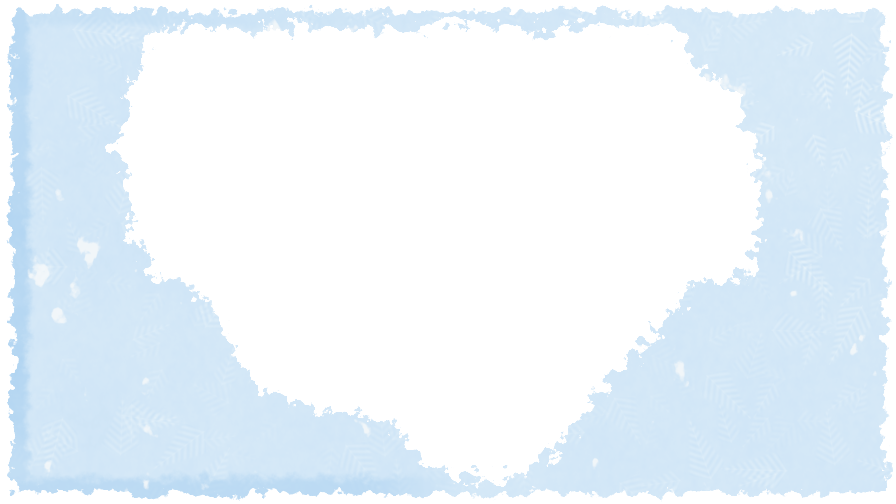
Write a WebGL 2 fragment shader that draws this background.

```glsl
#version 300 es
precision highp float;
// A window of pale blue frost with ragged rims around a clear white opening.
uniform vec2 u_resolution;
out vec4 outColor;

const vec3 WHITE = vec3(1.0);
const vec3 ICE = vec3(0.825, 0.905, 0.968);
const vec3 PALE_ICE = vec3(0.91, 0.955, 0.98);
const vec3 DEEP_ICE = vec3(0.69, 0.83, 0.945);

// Corners of the clear opening, in units of the canvas height
const int CORNERS = 23;
const vec2 OPENING[CORNERS] = vec2[](
  vec2(0.308, 0.946), vec2(0.25, 0.833), vec2(0.236, 0.688), vec2(0.259, 0.549),
  vec2(0.296, 0.463), vec2(0.421, 0.403), vec2(0.47, 0.31), vec2(0.514, 0.22),
  vec2(0.625, 0.19), vec2(0.775, 0.162), vec2(0.845, 0.069), vec2(0.926, 0.051),
  vec2(1.042, 0.069), vec2(1.13, 0.132), vec2(1.204, 0.241), vec2(1.292, 0.336),
  vec2(1.366, 0.421), vec2(1.486, 0.472), vec2(1.516, 0.549), vec2(1.493, 0.722),
  vec2(1.458, 0.815), vec2(1.384, 0.88), vec2(1.331, 0.946));

float hash(vec2 p) {
  vec3 q = fract(vec3(p.xyx) * 0.1031);
  q += dot(q, q.yzx + 33.33);
  return fract((q.x + q.y) * q.z);
}

float noise(vec2 p) {
  vec2 i = floor(p), f = fract(p);
  f = f * f * (3.0 - 2.0 * f);
  return mix(mix(hash(i), hash(i + vec2(1, 0)), f.x),
             mix(hash(i + vec2(0, 1)), hash(i + vec2(1, 1)), f.x), f.y);
}

// Centred layered noise
float fbm(vec2 p) {
  float sum = 0.0, gain = 0.5;
  for (int i = 0; i < 4; i++) {
    sum += gain * (noise(p) - 0.5);
    p = mat2(1.6, 1.2, -1.2, 1.6) * p + 7.3;
    gain *= 0.55;
  }
  return sum;
}

// Signed distance to the opening, negative inside
float openingDistance(vec2 p) {
  float nearest = 10.0, side = 1.0;
  for (int i = 0, j = CORNERS - 1; i < CORNERS; j = i, i++) {
    vec2 a = OPENING[i], edge = OPENING[j] - a, w = p - a;
    vec2 gap = w - edge * clamp(dot(w, edge) / dot(edge, edge), 0.0, 1.0);
    nearest = min(nearest, dot(gap, gap));
    bvec3 c = bvec3(p.y >= a.y, p.y < OPENING[j].y, edge.x * w.y > edge.y * w.x);
    if (all(c) || !any(c)) side = -side;
  }
  return side * sqrt(nearest);
}

// Signed distance to a rounded box, negative inside
float boxDistance(vec2 p, vec2 halfSize, float radius) {
  vec2 q = abs(p) - halfSize + radius;
  return length(max(q, 0.0)) + min(max(q.x, q.y), 0.0) - radius;
}

// One feather: a bright spine with slanted barbs
float feather(vec2 q, float len, float width, float pitch) {
  float t = q.x / len;
  float reach = width * smoothstep(0.0, 0.2, t) * (1.0 - t);
  float body = smoothstep(0.004, -0.004, abs(q.y) - reach) * step(0.0, t) * step(t, 1.0);
  float barbs = sin((q.x - 0.8 * abs(q.y)) * pitch);
  float spine = smoothstep(0.003, 0.0, abs(q.y));
  return body * (0.25 + 0.6 * barbs + 0.6 * spine);
}

// Feathers scattered at random angles, one per grid cell
float feathers(vec2 p, float scale, float seed) {
  float sum = 0.0;
  vec2 cell = floor(p * scale);
  for (int y = -1; y <= 1; y++)
    for (int x = -1; x <= 1; x++) {
      vec2 id = cell + vec2(x, y);
      float r = hash(id + seed), angle = 6.2832 * hash(id + seed + 19.7);
      vec2 root = (id + vec2(r, hash(id + seed + 41.3))) / scale;
      float c = cos(angle), s = sin(angle);
      vec2 q = mat2(c, -s, s, c) * (p - root);
      sum += feather(q, (0.55 + 0.4 * r) / scale, 0.32 / scale, 430.0) * (0.35 + 0.65 * r);
    }
  return sum;
}

void main() {
  vec2 p = gl_FragCoord.xy / u_resolution.y;
  float aspect = u_resolution.x / u_resolution.y;
  p.x += 0.5 * (16.0 / 9.0 - aspect);
  float aa = 1.0 / u_resolution.y;

  // Ragged rims
  float chips = fbm(p * 52.0);
  float outer = boxDistance(p - vec2(0.89, 0.499), vec2(0.866, 0.478), 0.02);
  float inner = openingDistance(p);
  float frame = smoothstep(aa, -aa, outer + 0.045 * chips);
  float frost = smoothstep(-aa, aa, inner + 0.075 * chips + 0.03 * fbm(p * 14.0));

  // Feathered ice, brightest at the upper right
  float grain = fbm(p * vec2(90.0, 70.0) + 5.0);
  float relief = feathers(p, 7.0, 3.0) + 0.8 * feathers(p, 11.0, 57.0);
  float sunlit = exp(-12.0 * dot(p - vec2(1.6, 0.81), p - vec2(1.6, 0.81)));
  float light = (0.33 + 0.35 * sunlit) * relief + 0.3 * grain + 0.3 * fbm(p * 6.0) + 0.15 * sunlit;
  vec3 ice = mix(ICE, PALE_ICE, clamp(light, -0.25, 1.0));

  // Deeper colour along the left and lower rims, fainter at the top
  float leftRim = smoothstep(0.068, 0.045, p.x + 0.025 * chips) * (0.65 + 0.8 * fbm(p * 5.0));
  float lowRim = smoothstep(0.064, 0.04, p.y + 0.03 * chips) * smoothstep(0.92, 0.7, p.x) * 0.65;
  float topRim = smoothstep(0.94, 0.96, p.y + 0.02 * chips) * smoothstep(1.0, 0.2, p.x) * 0.3;
  ice = mix(ice, DEEP_ICE, clamp(max(max(leftRim, lowRim), topRim) + 0.25 * grain * leftRim, 0.0, 1.0));

  // Sparse thawed flecks
  float thaw = smoothstep(0.24, 0.31, fbm(p * vec2(17.0, 13.0) + 31.0) + 0.12 * chips);
  ice = mix(ice, vec3(0.965, 0.975, 0.98), thaw * 0.85);

  outColor = vec4(mix(WHITE, ice, frame * frost), 1.0);
}
```
